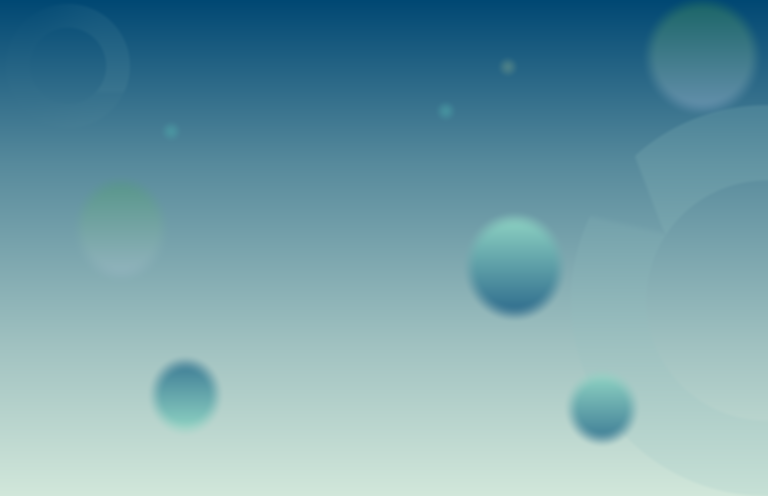
This background is drawn by a WebGL 1 fragment shader. Its source:

```glsl
precision highp float;
// Hazy teal vertical gradient with soft-edged shaded orbs, small glowing motes
// and two faint broken rings. Each shape is a distance function blended over
// the sky; lengths are in canvas heights, with the origin at the lower left.

uniform vec2 u_resolution;

// Sky colours, from top to bottom, and the depths of the middle stops
const vec3 SKY_TOP = vec3(0.0, 0.28, 0.45);
const vec3 SKY_UPPER = vec3(0.34, 0.54, 0.61);
const vec3 SKY_LOWER = vec3(0.63, 0.76, 0.755);
const vec3 SKY_BASE = vec3(0.82, 0.905, 0.855);
const float UPPER_STOP = 0.33;
const float LOWER_STOP = 0.70;

// Orb colours
const vec3 MINT = vec3(0.55, 0.82, 0.76);
const vec3 DEEP_BLUE = vec3(0.18, 0.42, 0.55);
const vec3 MID_BLUE = vec3(0.23, 0.48, 0.58);
const vec3 DARK_GREEN = vec3(0.11, 0.40, 0.40);
const vec3 SAGE = vec3(0.34, 0.59, 0.53);
const vec3 SLATE = vec3(0.40, 0.57, 0.68);
const vec3 MIST = vec3(0.58, 0.71, 0.75);

// Mote and ring colours
const vec3 MOTE_TEAL = vec3(0.30, 0.64, 0.66);
const vec3 MOTE_OLIVE = vec3(0.38, 0.56, 0.54);
const vec3 RING_TINT = vec3(0.57, 0.75, 0.75);

// Softness of edges
const float ORB_BLUR = 0.018;
const float RING_BLUR = 0.005;
const float MOTE_RADIUS = 0.024;

// Large ring
const vec2 BIG_CENTER = vec2(1.545, 0.394);
const float BIG_INNER = 0.242;
const float BIG_OUTER = 0.394;
// Small ring
const vec2 SMALL_CENTER = vec2(0.137, 0.867);
const float SMALL_INNER = 0.077;
const float SMALL_OUTER = 0.125;

// 1 below the edge, 0 above it, with a soft crossing
float softInside(float d, float blur) {
    return 1.0 - smoothstep(-blur, blur, d);
}

vec3 sky(float depth) {
    vec3 c = mix(SKY_TOP, SKY_UPPER, clamp(depth / UPPER_STOP, 0.0, 1.0));
    c = mix(c, SKY_LOWER, clamp((depth - UPPER_STOP) / (LOWER_STOP - UPPER_STOP), 0.0, 1.0));
    return mix(c, SKY_BASE, clamp((depth - LOWER_STOP) / (1.0 - LOWER_STOP), 0.0, 1.0));
}

// Blurred ellipse shaded from its top colour to its bottom colour
vec3 orb(vec3 base, vec2 p, vec2 center, vec2 radii, vec3 top, vec3 bottom, float alpha) {
    vec2 q = (p - center) / radii;
    float d = (length(q) - 1.0) * min(radii.x, radii.y);
    vec3 shade = mix(bottom, top, clamp(0.5 + 0.5 * q.y, 0.0, 1.0));
    return mix(base, shade, alpha * softInside(d, ORB_BLUR));
}

vec3 mote(vec3 base, vec2 p, vec2 center, vec3 tint, float alpha) {
    return mix(base, tint, alpha * smoothstep(MOTE_RADIUS, 0.0, length(p - center)));
}

float ringMask(vec2 q, float inner, float outer) {
    float d = abs(length(q) - 0.5 * (inner + outer)) - 0.5 * (outer - inner);
    return softInside(d, RING_BLUR);
}

void main() {
    vec2 p = gl_FragCoord.xy / u_resolution.y;
    vec3 color = sky(1.0 - p.y);

    // Large ring: a brighter upper sector, a slot, and a fainter lower sector
    vec2 q = p - BIG_CENTER;
    float cut = dot(p - vec2(1.283, 0.677), vec2(0.933, 0.359));
    float upper = smoothstep(-0.006, 0.006, cut) * smoothstep(-0.05, 0.12, q.y);
    float lower = softInside(p.y - 0.55 + 0.23 * (p.x - 1.25), 0.01);
    float strength = max(0.20 * upper, 0.17 * lower);
    color = mix(color, RING_TINT, strength * ringMask(q, BIG_INNER, BIG_OUTER));

    // Small ring: fades towards the left and opens at the lower right
    q = p - SMALL_CENTER;
    float fade = mix(0.15, 1.0, smoothstep(-0.09, 0.08, q.x));
    float opening = mix(0.4, 1.0, smoothstep(-0.06, -0.045, q.y));
    color = mix(color, RING_TINT, 0.09 * fade * opening * ringMask(q, SMALL_INNER, SMALL_OUTER));

    // Motes
    color = mote(color, p, vec2(0.345, 0.735), MOTE_TEAL, 0.55);
    color = mote(color, p, vec2(0.899, 0.776), MOTE_TEAL, 0.55);
    color = mote(color, p, vec2(1.024, 0.865), MOTE_OLIVE, 0.60);

    // Orbs
    color = orb(color, p, vec2(1.416, 0.887), vec2(0.107), DARK_GREEN, SLATE, 0.95);
    color = orb(color, p, vec2(0.244, 0.539), vec2(0.084, 0.092), SAGE, MIST, 0.85);
    color = orb(color, p, vec2(1.038, 0.463), vec2(0.091, 0.096), MINT, DEEP_BLUE, 1.0);
    color = orb(color, p, vec2(0.374, 0.202), vec2(0.062, 0.066), MID_BLUE, MINT, 0.97);
    color = orb(color, p, vec2(1.214, 0.178), vec2(0.062, 0.064), MINT, MID_BLUE, 0.97);

    gl_FragColor = vec4(color, 1.0);
}
```
